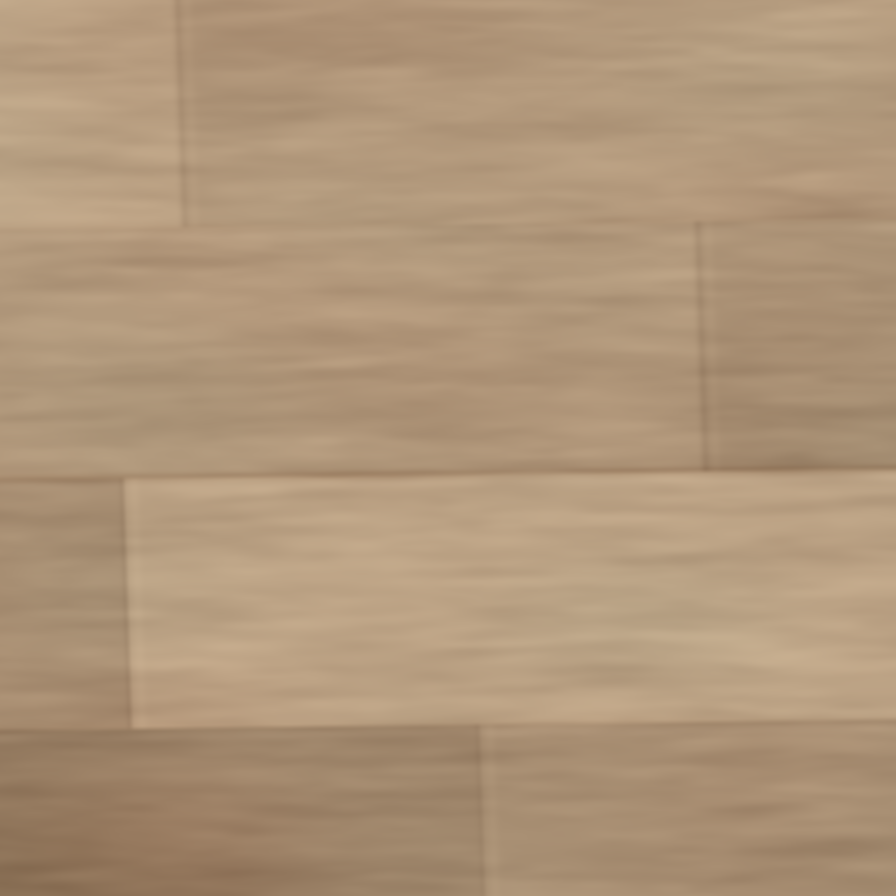
A WebGL 2 fragment shader for this texture:

```glsl
#version 300 es
precision highp float;
// Pale oak strip flooring: four rows of staggered planks with fine horizontal grain.
uniform vec2 u_resolution;
out vec4 fragColor;

vec3 hash3(vec2 cell) {
    vec3 q = fract(cell.xyx * vec3(0.1031, 0.1030, 0.0973));
    q += dot(q, q.yxz + 33.33);
    return fract((q.xxy + q.yzz) * q.zyx);
}

// Cellular noise: one soft light or dark fleck per cell, summed over neighbours.
float flecks(vec2 p) {
    vec2 cell = floor(p);
    float sum = 0.0;
    for (int j = -1; j <= 1; j++) {
        for (int i = -1; i <= 1; i++) {
            vec2 c = cell + vec2(i, j);
            vec3 h = hash3(c + 80.0);
            vec2 d = p - c - h.xy;
            float falloff = max(0.0, 1.0 - dot(d, d));
            sum += (2.0 * h.z - 1.0) * falloff * falloff;
        }
    }
    return sum;
}

// Colour of one row; each row holds a single upright joint between two planks.
vec3 plankRow(float row, vec2 p) {
    int k = int(clamp(row + 1.0, 0.0, 3.0));
    float joint = vec4(0.540, 0.152, 0.802, 0.229)[k];
    float leftTone = vec4(0.24, 0.50, 0.63, 0.87)[k];
    float rightTone = vec4(0.41, 0.84, 0.47, 0.65)[k];
    float jointDepth = vec4(0.08, 0.13, 0.17, 0.15)[k];
    float d = p.x - joint;
    float tone = mix(leftTone, rightTone, smoothstep(-0.003, 0.005, d));

    // Grain: broad clouds, long bands, thin streaks and short pores.
    vec2 g = p + vec2(row * 3.7, row * 5.3);
    float wave = 0.004 * sin(9.0 * g.x + 5.0 * sin(7.0 * g.y));
    float cloud = flecks(g * vec2(3.0, 8.0));
    tone += 0.07 * cloud;
    tone += 0.09 * flecks((g + vec2(0.0, wave)) * vec2(4.5, 34.0));
    tone += 0.11 * flecks((g + vec2(0.0, wave)) * vec2(9.0, 82.0) + 17.0);
    tone += 0.05 * flecks(g * vec2(26.0, 120.0) + 41.0);

    // Joint: a soft dark line with a faint pale rim on its right.
    tone -= jointDepth * exp(-pow(d / 0.0045, 2.0));
    tone += 0.07 * exp(-pow((d - 0.013) / 0.006, 2.0));

    vec3 wood = mix(vec3(0.56, 0.46, 0.36), vec3(0.77, 0.67, 0.55), tone);
    return wood + vec3(0.006, -0.004, -0.004) * flecks(g * vec2(4.0, 7.0) + 63.0);
}

void main() {
    vec2 uv = gl_FragCoord.xy / u_resolution;

    // The floor is turned slightly against the frame.
    vec2 p = vec2(uv.x + 0.033 * uv.y, uv.y - 0.012 * uv.x);
    float v = (p.y - 0.185) / 0.2795;
    float seam = floor(v + 0.5);
    float d = (v - seam) * 0.2795;
    vec3 color = mix(plankRow(seam - 1.0, p), plankRow(seam, p),
                     smoothstep(-0.004, 0.004, d));

    // Seams between rows, strongest in the middle and uneven along their length.
    float wear = 0.75 + 0.35 * flecks(vec2(p.x * 9.0, seam * 5.0));
    float depth = seam == 1.0 ? 0.085 : 0.025;
    color -= depth * wear * vec3(0.85, 1.0, 1.0) * exp(-pow((d - 0.001) / 0.005, 2.0));
    color += 0.022 * wear * exp(-pow((d + 0.010) / 0.005, 2.0));

    // Shade gathering in the lower left corner.
    color -= 0.06 * exp(-dot(uv, uv * vec2(14.0, 40.0)));
    fragColor = vec4(clamp(color, 0.0, 1.0), 1.0);
}
```
